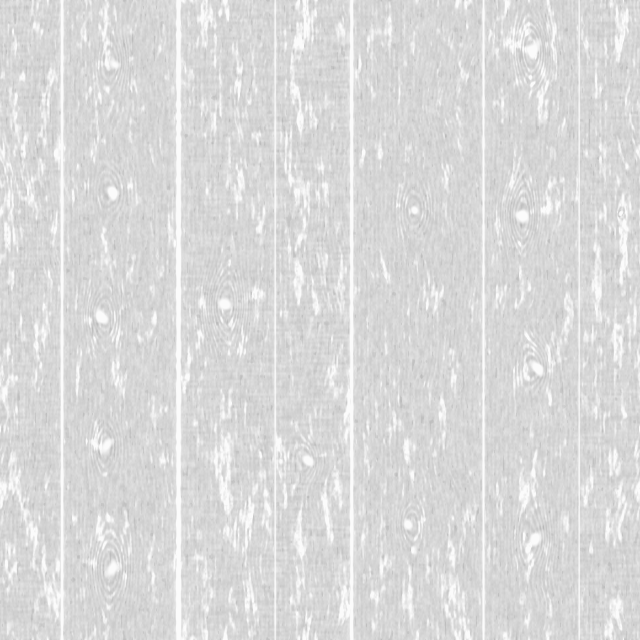
Give the GLSL for this texture map, as a Shadertoy shader.

```glsl
// Pale whitewashed timber: six upright planks with white seams, knots, grain and worn patches.

const int PLANKS = 6;
const int MAX_KNOTS = 5;

// One entry per plank; the last plank wraps around the side of the tile.
const float SEAM_X[PLANKS]     = float[](0.0970, 0.2790, 0.4300, 0.5495, 0.7555, 0.9050);
const float SEAM_HALF[PLANKS]  = float[](0.0025, 0.0042, 0.0013, 0.0030, 0.0019, 0.0012);
const float PITH_X[PLANKS]     = float[](0.1680, 0.3560, 0.4650, 0.6430, 0.8250, 0.9650);
const int   KNOT_COUNT[PLANKS] = int[](5, 1, 1, 2, 4, 1);
const float KNOT_PHASE[PLANKS] = float[](0.105, 0.512, 0.289, 0.175, 0.165, 0.660);
const float KNOT_SIZE[PLANKS]  = float[](0.0135, 0.0170, 0.0120, 0.0130, 0.0160, 0.0050);
const float WEAR[PLANKS]       = float[](0.05, 0.75, 1.00, 0.10, 0.20, 0.80);

const float BASE_TONE  = 0.838;
const float WHITE_TONE = 0.985;
const float GRAIN      = 0.125;  // contrast of the fine fibres
const float RINGS      = 150.0;  // growth lines per canvas width
const float RING_TONE  = 0.017;
const float SAW_TONE   = 0.045;  // contrast of the horizontal saw marks
const float PORE_TONE  = 0.060;
const float TAU        = 6.2831853;

float hash(vec2 p) {
    vec3 q = fract(p.xyx * 0.1031);
    q += dot(q, q.yzx + 33.33);
    return fract((q.x + q.y) * q.z);
}

// Value noise that tiles over the unit square.
float noise(vec2 uv, vec2 cells) {
    vec2 p = uv * cells;
    vec2 i = floor(p);
    vec2 f = p - i;
    f = f * f * (3.0 - 2.0 * f);
    vec2 a = mod(i, cells);
    vec2 b = mod(i + 1.0, cells);
    vec2 salt = cells.yx * 1.37;
    return mix(mix(hash(a + salt), hash(vec2(b.x, a.y) + salt), f.x),
               mix(hash(vec2(a.x, b.y) + salt), hash(b + salt), f.x), f.y);
}

// Shortest signed offset on the repeating tile.
vec2 wrapOffset(vec2 d) {
    return fract(d + 0.5) - 0.5;
}

float gauss(vec2 d) {
    return exp(-dot(d, d));
}

void mainImage(out vec4 fragColor, in vec2 fragCoord) {
    vec2 uv = fragCoord / iResolution.xy;
    float pixel = 1.0 / min(iResolution.x, iResolution.y);

    // Plank lookup and white seams with a ragged, soft edge
    int plank = PLANKS - 1;
    float seam = 0.0;
    float ragged = noise(uv, vec2(90.0, 110.0));
    for (int i = 0; i < PLANKS; i++) {
        if (uv.x >= SEAM_X[i]) plank = i;
        float d = abs(wrapOffset(vec2(uv.x - SEAM_X[i], 0.0)).x);
        float halfWidth = SEAM_HALF[i] * (0.7 + 0.5 * ragged);
        seam = max(seam, 1.0 - smoothstep(halfWidth - pixel, halfWidth + pixel, d));
        seam = max(seam, 0.9 * ragged * exp(-d / (SEAM_HALF[i] * 1.3)));
    }
    float wearAmount = WEAR[plank];

    // Growth lines follow the pith and bulge around each knot
    float sway = noise(uv, vec2(7.0, 6.0)) - 0.5;
    float wobble = noise(uv, vec2(24.0, 18.0)) - 0.5;
    float chip = noise(uv, vec2(90.0, 80.0)) - 0.5;
    float pithOffset = wrapOffset(vec2(uv.x - PITH_X[plank], 0.0)).x + 0.022 * sway + 0.008 * wobble;
    float field = sqrt(pithOffset * pithOffset + 0.0001) + 0.022 * sway + 0.006 * wobble;
    float core = 0.0;
    float collar = 0.0;
    float smear = 0.0;
    float nearKnot = 0.0;
    for (int k = 0; k < MAX_KNOTS; k++) {
        if (k >= KNOT_COUNT[plank]) break;
        vec2 seed = vec2(float(k) + 3.0, float(plank) * 7.0 + 11.0);
        float radius = KNOT_SIZE[plank] * mix(0.5, 1.0, hash(seed));
        vec2 jitter = (vec2(hash(seed + 17.0), hash(seed + 41.0)) - 0.5) * vec2(0.035, 0.025);
        vec2 center = vec2(PITH_X[plank],
            KNOT_PHASE[plank] + float(k) / float(KNOT_COUNT[plank])) + jitter;
        vec2 d = wrapOffset(uv - center);
        float bulge = gauss(d / (radius * vec2(2.8, 4.2)));
        field -= radius * 2.8 * bulge;
        nearKnot = max(nearKnot, bulge);

        // White heart, grey collar and a slanted smear to one side
        float side = hash(seed + 5.0) < 0.5 ? -1.0 : 1.0;
        float r = length(vec2(d.x + 0.3 * side * d.y, d.y * 0.85)) + radius * (0.5 * wobble + 0.8 * chip);
        core = max(core, 1.0 - smoothstep(radius * 0.45, radius * 1.05 + pixel, r));
        collar = max(collar, gauss(vec2((r - radius * 1.45) / (radius * 0.35), 0.0)));
        vec2 s = d - vec2(side * radius * 3.2, radius);
        s.y -= 0.35 * side * s.x;
        smear = max(smear, gauss(s / (radius * vec2(3.0, 0.55))));
    }
    float phase = field * RINGS;
    float ringFade = 1.0 - smoothstep(0.35, 0.7, fwidth(phase));
    float rings = sin(TAU * phase) * ringFade;

    // Fine fibres, saw marks and dark pores
    float fibre = 0.45 * noise(uv, vec2(340.0, 80.0)) + 0.30 * noise(uv, vec2(260.0, 190.0))
                + 0.25 * noise(uv, vec2(520.0, 300.0)) - 0.5;
    float saw = noise(uv, vec2(30.0, 250.0)) - 0.5;
    float pores = smoothstep(0.82, 0.97, noise(uv, vec2(290.0, 85.0)));
    float tone = BASE_TONE + GRAIN * fibre + SAW_TONE * wearAmount * saw - PORE_TONE * pores;
    tone += RING_TONE * rings * (0.5 + 1.5 * nearKnot) - 0.02 * collar;

    // Worn white flecks: thin streaks, densest beside the pith
    vec2 bent = uv + vec2(0.012 * sway + 0.008 * wobble + 0.002 * chip, 0.0);
    float streaks = 0.36 * noise(bent, vec2(72.0, 17.0))
                  + 0.36 * noise(bent, vec2(135.0, 42.0))
                  + 0.28 * noise(bent, vec2(270.0, 100.0));
    streaks += 0.12 * gauss(vec2(pithOffset / 0.011, 0.0)) * (0.6 + sway) + 0.15 * smear;
    streaks += rings * (0.025 + 0.05 * gauss(vec2(pithOffset / 0.03, 0.0)));
    streaks += 0.055 * wearAmount - 0.08 * collar;
    float wear = smoothstep(0.585, 0.86, streaks);
    wear *= 0.95 + 1.5 * fibre;

    float white = clamp(max(max(wear, core), seam), 0.0, 1.0);
    fragColor = vec4(vec3(mix(tone, WHITE_TONE, white)), 1.0);
}
```
